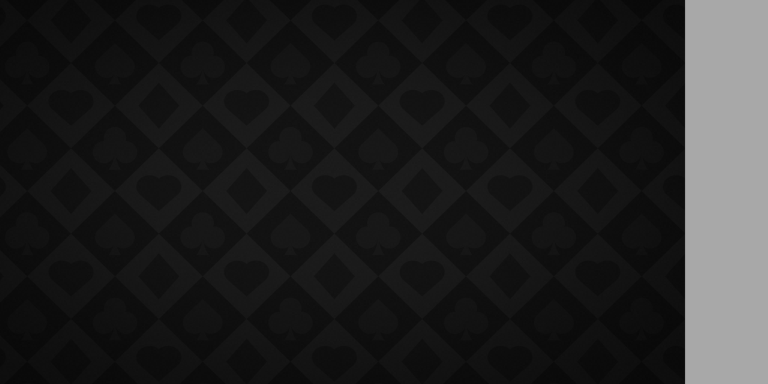
A Shadertoy shader for this pattern:

```glsl
// Dark tone-on-tone checker of diamonds holding card suits, with a plain grey side strip
#define PITCH vec2(0.2286, 0.2222)   // cell spacing, in canvas heights
#define ORIGIN vec2(0.185, 0.947)    // centre of one light cell
#define PANEL_WIDTH 0.892            // share of the canvas width
#define STRIP_COLOR vec3(0.66)
#define LIGHT_TONE 0.106
#define DARK_TONE 0.071
#define INSET_TONE 0.077             // hearts and diamonds on light cells
#define RAISED_TONE 0.092            // spades and clubs on dark cells
#define VIGNETTE 0.52
#define GRAIN 0.006

float hash(vec2 p) {
    vec3 q = fract(vec3(p.xyx) * 0.1031);
    q += dot(q, q.yzx + 33.33);
    return fract((q.x + q.y) * q.z);
}

// Unit heart: tip at the origin, lobes above
float unitHeart(vec2 p) {
    p.x = abs(p.x);
    if (p.x + p.y > 1.0) return length(p - vec2(0.25, 0.75)) - 0.3536;
    vec2 notch = p - vec2(0.0, 1.0);
    vec2 side = p - 0.5 * max(p.x + p.y, 0.0);
    return sqrt(min(dot(notch, notch), dot(side, side))) * sign(p.x - p.y);
}

float heart(vec2 p) {
    return unitHeart((p + vec2(0.0, 0.235)) / vec2(0.437, 0.38)) * 0.38;
}

float diamond(vec2 p) {
    return (abs(p.x) / 0.24 + abs(p.y) / 0.27 - 1.0) * 0.18;
}

// Flared foot shared by spade and club
float stem(vec2 p) {
    float flare = max(-0.08 - p.y, 0.0);
    float halfWidth = 0.012 + 2.1 * flare * flare;
    return max(abs(p.x) - halfWidth, max(p.y, -0.25 - p.y));
}

float spade(vec2 p) {
    float body = unitHeart((vec2(p.x, 0.235 - p.y)) / vec2(0.385, 0.37)) * 0.37;
    return min(body, stem(p));
}

float club(vec2 p) {
    float top = length(p - vec2(0.0, 0.12)) - 0.13;
    float sides = length(vec2(abs(p.x) - 0.13, p.y + 0.045)) - 0.13;
    float core = length(p) - 0.05;
    return min(min(top, sides), min(core, stem(p)));
}

float fill(float d, float pixel) {
    return 1.0 - smoothstep(-0.75 * pixel, 0.75 * pixel, d);
}

float parity(vec2 id) {
    return mod(id.x + id.y, 2.0);
}

void mainImage(out vec4 fragColor, in vec2 fragCoord) {
    vec2 uv = fragCoord / iResolution.xy;
    vec2 p = fragCoord / iResolution.y;
    float pixel = 1.0 / (iResolution.y * PITCH.y);
    vec2 stretch = PITCH / PITCH.y;

    // Two interleaved lattices: light cells and dark cells
    vec2 grid = (p - ORIGIN) / PITCH;
    vec2 lightId = floor(grid + 0.5);
    vec2 lightPos = grid - lightId;
    vec2 darkGrid = grid - vec2(0.5, -0.5);
    vec2 darkId = floor(darkGrid + 0.5);
    vec2 darkPos = (darkGrid - darkId) * stretch;
    float cell = (abs(lightPos.x) + abs(lightPos.y) - 0.5) * 0.707;
    lightPos *= stretch;

    // Suits alternate within each lattice
    float inset = parity(lightId) < 0.5 ? diamond(lightPos) : heart(lightPos);
    float raised = parity(darkId) < 0.5 ? spade(darkPos) : club(darkPos);
    float lightCell = mix(LIGHT_TONE, INSET_TONE, fill(inset, pixel));
    float darkCell = mix(DARK_TONE, RAISED_TONE, fill(raised, pixel));
    float tone = mix(darkCell, lightCell, fill(cell, pixel));

    // Soft falloff towards the panel edges, plus fine grain
    vec2 fromCentre = (uv / vec2(PANEL_WIDTH, 1.0) - vec2(0.48, 0.52)) * 2.0;
    tone *= 1.0 - VIGNETTE * smoothstep(0.25, 1.5, length(fromCentre));
    tone += GRAIN * (hash(floor(p * 256.0)) - 0.5);

    // Side strip
    float strip = fill((PANEL_WIDTH - uv.x) * iResolution.x, 1.0);
    fragColor = vec4(mix(vec3(tone), STRIP_COLOR, strip), 1.0);
}
```
